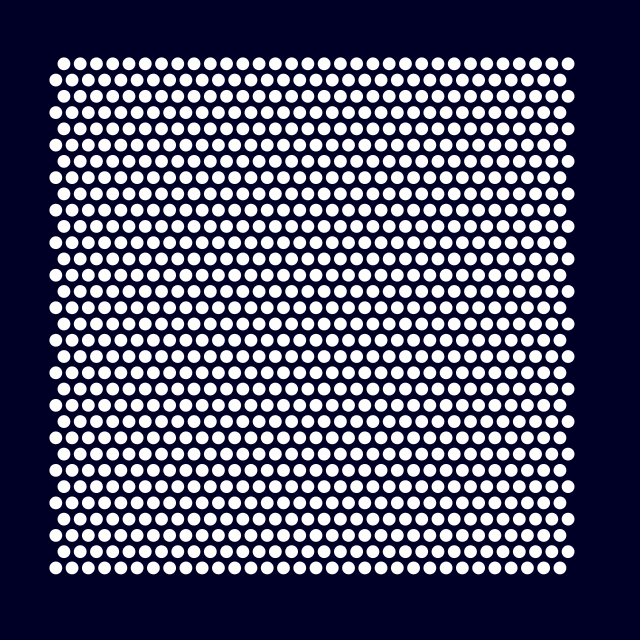
Give the GLSL for this pattern, as a Shadertoy shader.

```glsl
// Staggered block of white dots on deep navy, with a plain margin that tiles.

const vec3 NAVY = vec3(0.0, 0.0, 0.15);
const vec3 WHITE = vec3(0.995);
const vec2 DOT_COUNT = vec2(32.0);             // dots across, rows down
const float PITCH = 0.02541;                   // spacing of dots and rows
const float RADIUS = 0.00996;                  // dot radius
const vec2 FIRST_DOT = vec2(0.0872, 0.1126);   // centre of the lower left dot
const float STAGGER = 0.5;                     // shift of odd rows, in pitches

// Signed distance to the dot of the cell that holds p
float dotDistance(vec2 p) {
    vec2 grid = (p - FIRST_DOT) / PITCH + 0.5;
    grid.x -= STAGGER * mod(floor(grid.y), 2.0);

    // Clamping the cell index ends the block at its outer dots
    vec2 cell = clamp(floor(grid), vec2(0.0), DOT_COUNT - 1.0);
    return length(grid - cell - 0.5) * PITCH - RADIUS;
}

void mainImage(out vec4 fragColor, in vec2 fragCoord) {
    float pixel = 1.0 / iResolution.y;
    vec2 p = fract(fragCoord * pixel);

    // Edge smoothed over one pixel
    float coverage = clamp(0.5 - dotDistance(p) / pixel, 0.0, 1.0);
    fragColor = vec4(mix(NAVY, WHITE, coverage), 1.0);
}
```
